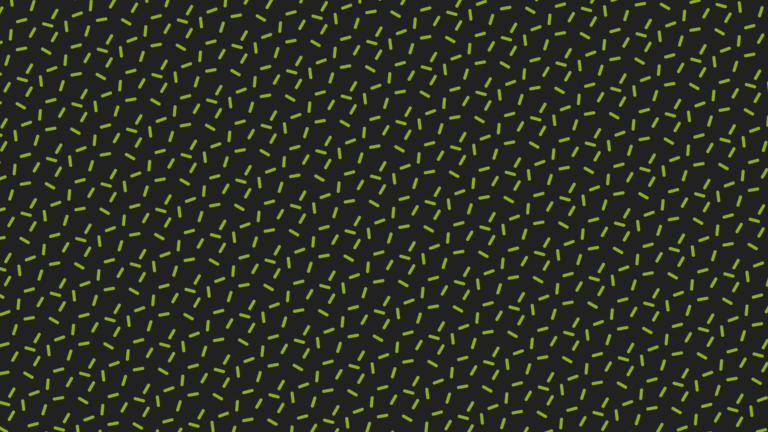
Give the GLSL for this pattern, as a WebGL 1 fragment shader.

```glsl
precision highp float;

uniform vec2 u_resolution;

vec2 hash2(float n) {
    vec3 p = fract(vec3(n) * vec3(0.1031, 0.1030, 0.0973));
    p += dot(p, p.yzx + 33.33);
    return fract((p.xx + p.yz) * p.zy);
}

mat2 rotation(float angle) {
    float c = cos(angle), s = sin(angle);
    return mat2(c, s, -s, c);
}

// Ranks 0 to 4 lie shallow, two falling and three rising; 5 to 10 go from slanted to upright
float dashAngle(float rank) {
    float shallow = rank < 1.5 ? 15.0 * rank - 30.0 : 5.0 * rank;
    float steep = 60.0 + 12.3 * max(rank - 7.0, 0.0);
    return radians(rank < 4.5 ? shallow : steep);
}

float capsule(vec2 p, float halfLength, float radius) {
    p.x -= clamp(p.x, -halfLength, halfLength);
    return length(p) - radius;
}

// Distance to the nearest dash in a turned square tile that wraps at its sides
float dashField(vec2 uv) {
    const float tileSize = 0.1395;
    mat2 tileTurn = rotation(-0.435);
    vec2 tilePos = uv * tileTurn / tileSize;
    float nearest = 1.0;
    for (int i = 0; i < 11; i++) {
        float k = float(i);
        // Even lattice spread, then a little scatter
        vec2 center = vec2(k, 3.0 * k) / 11.0 + (hash2(k + 17.0) - 0.5) * 0.12;
        vec2 wrapped = fract(tilePos - center + 0.5) - 0.5;
        vec2 offset = tileTurn * wrapped * tileSize;
        vec2 local = offset * rotation(dashAngle(mod(5.0 * k, 11.0)));
        nearest = min(nearest, capsule(local, 0.0098, 0.0036));
    }
    return nearest;
}

void main() {
    vec2 uv = gl_FragCoord.xy / u_resolution.y;
    float softness = 0.88 / u_resolution.y;
    float ink = 1.0 - smoothstep(-softness, softness, dashField(uv));

    vec3 charcoal = vec3(0.13, 0.13, 0.13);
    vec3 leafGreen = vec3(0.54, 0.69, 0.11);
    gl_FragColor = vec4(mix(charcoal, leafGreen, ink), 1.0);
}
```
